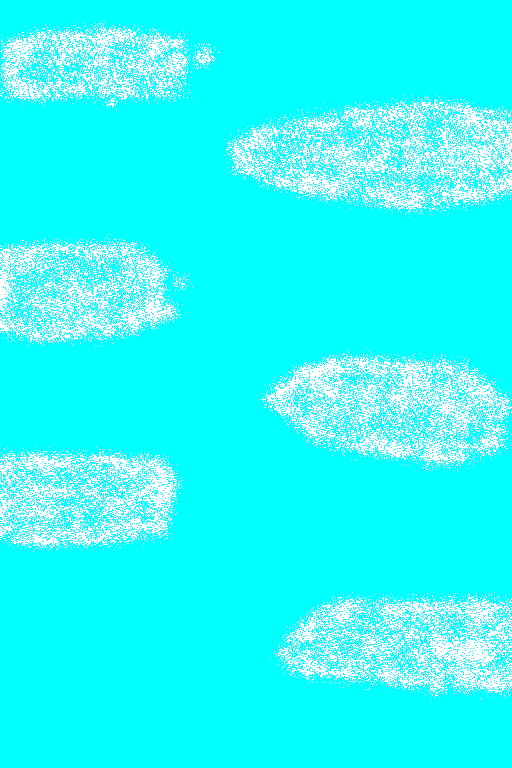
A WebGL 1 fragment shader for this pattern:

```glsl
precision highp float;
// Six grainy white spray-paint clouds, staggered left and right on flat cyan.

uniform vec2 u_resolution;

float hash(vec2 c) {
  return fract(sin(dot(c, vec2(12.9898, 78.233))) * 43758.5453);
}

float noise(vec2 p) {
  vec2 i = floor(p), f = fract(p);
  f = f * f * (3.0 - 2.0 * f);
  return mix(mix(hash(i), hash(i + vec2(1, 0)), f.x),
             mix(hash(i + vec2(0, 1)), hash(i + vec2(1, 1)), f.x), f.y);
}

float smoothMax(float a, float b) {
  float h = max(1.5 - abs(a - b), 0.0);
  return max(a, b) + h * h / 6.0;
}

// Signed distance to the line a-b, positive on its left
float edge(vec2 p, vec2 a, vec2 b) {
  vec2 along = normalize(b - a);
  return dot(p - a, vec2(-along.y, along.x));
}

// Rounded convex cloud outline, two clockwise corners per vec4
float cloud(vec2 p, vec4 a, vec4 b, vec4 c, vec4 d) {
  float left = smoothMax(edge(p, d.zw, a.xy), edge(p, a.xy, a.zw));
  float top = smoothMax(edge(p, a.zw, b.xy), edge(p, b.xy, b.zw));
  float right = smoothMax(edge(p, b.zw, c.xy), edge(p, c.xy, c.zw));
  float bottom = smoothMax(edge(p, c.zw, d.xy), edge(p, d.xy, d.zw));
  return smoothMax(smoothMax(left, top), smoothMax(right, bottom));
}

float puff(vec2 p, float x, float y, float radius) {
  return length(p - vec2(x, y)) - radius;
}

float glow(vec2 p, float x, float y, float radius) {
  vec2 q = (p - vec2(x, y)) / radius;
  return exp(-dot(q, q));
}

float cloudField(vec2 p) {
  // Bodies, from top to bottom
  float d = cloud(p, vec4(0.6, 142.2, 4.9, 143.8), vec4(21.5, 144.9, 36.3, 142.4),
                     vec4(36.7, 131.1, 21.5, 130.4), vec4(2.0, 130.5, 0.6, 131.6));
  d = min(d, cloud(p, vec4(44.7, 122.3, 54.7, 127.1), vec4(84.0, 130.5, 102.0, 127.7),
                      vec4(101.2, 112.3, 83.0, 108.8), vec4(58.6, 111.7, 45.5, 116.8)));
  d = min(d, cloud(p, vec4(-1.6, 101.2, 7.8, 102.9), vec4(26.4, 102.5, 32.8, 97.3),
                      vec4(32.0, 87.9, 25.4, 84.4), vec4(7.8, 82.8, -1.2, 85.5)));
  d = min(d, cloud(p, vec4(51.0, 72.0, 56.6, 77.5), vec4(67.4, 80.8, 91.6, 79.1),
                      vec4(99.2, 72.0, 98.8, 62.1), vec4(88.0, 58.7, 63.3, 62.7)));
  d = min(d, cloud(p, vec4(-2.0, 61.3, 7.8, 61.9), vec4(31.6, 60.7, 35.2, 56.2),
                      vec4(32.4, 45.5, 21.5, 43.6), vec4(6.8, 42.8, -2.0, 46.1)));
  d = min(d, cloud(p, vec4(53.9, 21.9, 57.0, 27.3), vec4(64.5, 32.6, 81.0, 33.4),
                      vec4(102.5, 32.8, 102.5, 14.5), vec4(72.3, 15.8, 57.6, 18.4)));
  // Loose puffs at the rims
  d = min(d, min(puff(p, 39.6, 138.9, 1.9), puff(p, 21.9, 130.3, 1.1)));
  d = min(d, min(puff(p, 35.0, 94.9, 1.5), puff(p, 32.8, 89.1, 1.9)));
  return min(d, min(puff(p, 98.2, 70.9, 2.0), puff(p, 84.4, 15.6, 1.2)));
}

// Chance that a grain of paint lands at p
float sprayDensity(vec2 p) {
  float d = cloudField(p) + 0.9 * (noise(p * 0.6) - 0.5);
  vec2 bend = 3.0 * vec2(noise(p * 0.2 + 9.0), noise(p * 0.2 + 70.0));
  float ridge = 1.0 - abs(2.0 * noise((p + bend) * vec2(0.2, 0.32)) - 1.0);
  float strokes = 0.5 * ridge + 0.5 * noise(p * vec2(0.4, 0.5) + 40.0);
  float rings = 0.12 * cos((d + 2.0) * 1.0) * exp(d * 0.08);
  float accents = glow(p, 29.7, 54.3, 3.0) + 0.5 * glow(p, 3.9, 86.5, 3.5)
                + glow(p, 63.5, 77.1, 3.0) + glow(p, 83.0, 74.8, 3.0)
                + glow(p, 93.8, 22.0, 3.0) - glow(p, 84.0, 114.8, 3.0);
  float paint = 0.55 + 0.7 * (strokes - 0.55) + rings + 0.2 * accents;
  return smoothstep(1.5, -1.3, d) * clamp(paint, 0.15, 0.85);
}

void main() {
  // Canvas is 100 wide and 150 tall
  vec2 unit = vec2(100.0, 150.0) / u_resolution;
  vec2 p = gl_FragCoord.xy * unit;
  float density = sprayDensity(p);

  // Average fine grains over a slightly widened pixel footprint
  float white = 0.0;
  for (int j = 0; j < 4; j++) {
    for (int i = 0; i < 4; i++) {
      vec2 offset = (vec2(float(i), float(j)) - 1.5) / 3.2;
      float grain = hash(floor((p + offset * unit) * 5.12));
      white += (1.0 - step(density, grain)) / 16.0;
    }
  }

  vec3 color = mix(vec3(0.0, 1.0, 1.0), vec3(1.0), white);
  color -= vec3(0.0, 0.3, 0.3) * white * (1.0 - white);
  gl_FragColor = vec4(color, 1.0);
}
```
